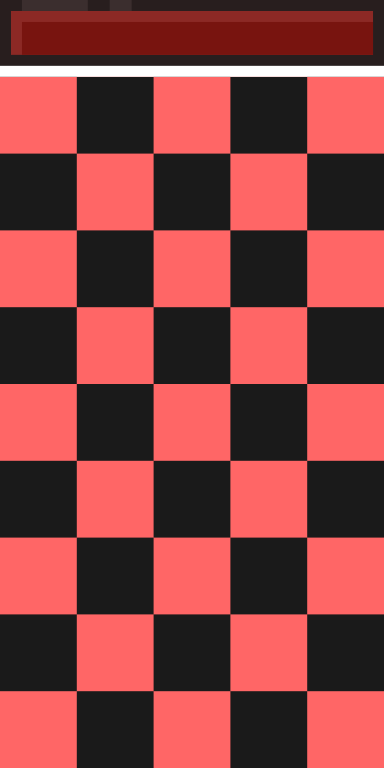
This pattern is drawn by a WebGL 2 fragment shader. Its source:

```glsl
#version 300 es
precision highp float;
// A two-colour checkerboard, five cells across and nine down, below a header
// with a bevelled red bar and a white rule. The board is a product of two
// smoothed square waves; the header is layered from antialiased boxes.

uniform vec2 u_resolution;
out vec4 fragColor;

// Layout: the canvas is 35 x 70 units, and one cell is 7 units wide
const vec2 CANVAS = vec2(35.0, 70.0);
const float CELL = 7.0;
const float BOARD_TOP = 63.0;
const float RULE_TOP = 64.0;

const vec3 CORAL = vec3(1.0, 0.4, 0.4);
const vec3 CHARCOAL = vec3(0.102);
const vec3 WHITE = vec3(1.0);
const vec3 HEADER = vec3(0.155, 0.118, 0.118);
const vec3 PATCH = vec3(0.232, 0.180, 0.180);
const vec3 BAR = vec3(0.470, 0.078, 0.060);
const vec3 BEVEL = vec3(0.550, 0.160, 0.145);

// Coverage of the half-plane where x exceeds the edge
float above(float x, float edge, float px) {
  return clamp((x - edge) / px + 0.5, 0.0, 1.0);
}

// Coverage of an axis-aligned box
float box(vec2 p, vec2 lo, vec2 hi, vec2 px) {
  float w = above(p.x, lo.x, px.x) * above(-p.x, -hi.x, px.x);
  float h = above(p.y, lo.y, px.y) * above(-p.y, -hi.y, px.y);
  return w * h;
}

// Square wave: +1 in even cells, -1 in odd cells, with smooth edges
vec2 squareWave(vec2 c, vec2 px) {
  vec2 signedDist = 0.5 - abs(mod(c + 0.5, 2.0) - 1.0);
  return clamp(2.0 * signedDist / px, -1.0, 1.0);
}

vec3 checkerboard(vec2 p, vec2 px, float cell, vec3 evenColor, vec3 oddColor) {
  vec2 wave = squareWave(p / cell, px / cell);
  return mix(oddColor, evenColor, 0.5 + 0.5 * wave.x * wave.y);
}

vec3 header(vec2 p, vec2 px) {
  // Lighter patches along the top edge
  float patches = box(p, vec2(2.0, 69.0), vec2(8.0, 71.0), px)
                + box(p, vec2(10.0, 69.0), vec2(12.0, 71.0), px);
  vec3 color = mix(HEADER, PATCH, patches);

  // Bar with a lit top and left edge
  vec2 lo = vec2(1.0, 65.0);
  vec2 hi = vec2(34.0, 69.0);
  color = mix(color, BEVEL, box(p, lo, hi, px));
  return mix(color, BAR, box(p, lo + vec2(1.0, 0.0), hi - vec2(0.0, 1.0), px));
}

void main() {
  vec2 px = CANVAS / u_resolution;
  vec2 p = gl_FragCoord.xy * px;

  // Stack the board, the white rule and the header from bottom to top
  vec3 color = checkerboard(p, px, CELL, CORAL, CHARCOAL);
  color = mix(color, WHITE, above(p.y, BOARD_TOP, px.y));
  color = mix(color, header(p, px), above(p.y, RULE_TOP, px.y));

  fragColor = vec4(color, 1.0);
}
```
